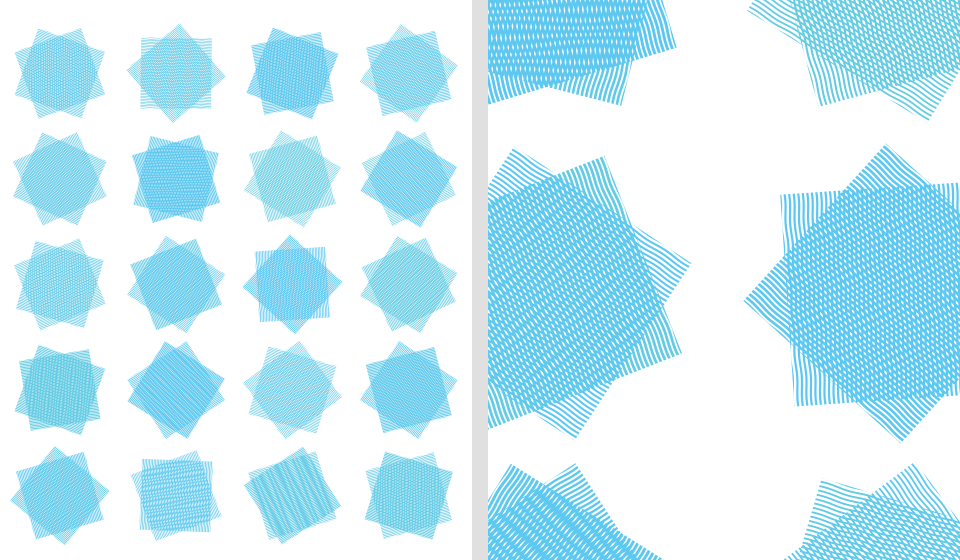
Left: the whole. Right: its middle third, enlarged.
This pattern is drawn by a Shadertoy shader. Its source:

```glsl
// A 4 by 5 array of tiles, each made of two finely hatched squares sharing a centre.
// Every square gets a hashed rotation, ink tint and line weight; the two sets of
// lines overlap into moire bands, averaged from several samples per pixel.

#define GRID vec2(4.0, 5.0)
#define FIRST vec2(0.1068, 0.1150)   // centre of the lower left tile
#define STEP vec2(0.2077, 0.1885)    // distance between tile centres
#define HALF_SIDE 0.0632
#define PITCH 0.0027                 // distance between hatch lines
#define WEIGHT vec2(0.40, 0.66)      // thinnest and heaviest line, in pitches
#define TILT vec2(0.10, 0.80)        // range of the angle between the squares
#define WAVE 0.14                    // line waviness, in pitches
#define TEAL vec3(0.40, 0.80, 0.88)
#define BLUE vec3(0.36, 0.78, 0.95)
#define SAMPLES 3

float hash(vec2 p) {
    vec3 q = fract(vec3(p.xyx) * vec3(0.1031, 0.1030, 0.0973));
    q += dot(q, q.yzx + 33.33);
    return fract((q.x + q.y) * q.z);
}

mat2 rotation(float angle) {
    float c = cos(angle), s = sin(angle);
    return mat2(c, -s, s, c);
}

// Coverage of a hatched square centred on the origin.
float hatchedSquare(vec2 p, float weight, float blur) {
    vec2 d = abs(p) - HALF_SIDE;
    float inside = clamp(0.5 - max(d.x, d.y) / blur, 0.0, 1.0);
    float t = p.y / PITCH + WAVE * sin(p.x * 240.0);
    float fromLine = abs(fract(t) - 0.5) * PITCH;
    float line = clamp((0.5 * weight * PITCH - fromLine) / blur + 0.5, 0.0, 1.0);
    return inside * line;
}

// Colour of the tile that holds this point.
vec3 tileColour(vec2 uv, float blur) {
    vec2 tile = clamp(floor((uv - FIRST) / STEP + 0.5), vec2(0.0), GRID - 1.0);
    vec2 p = uv - FIRST - tile * STEP;
    vec2 seed = tile * 7.0 + 3.0;
    float angle = 6.2832 * hash(seed);
    float tilt = mix(TILT.x, TILT.y, sqrt(hash(seed + 57.0)));
    vec3 colour = vec3(1.0);

    for (int i = 0; i < 2; i++) {
        vec2 layerSeed = seed + float(i) * vec2(41.0, 17.0);
        float heft = hash(layerSeed + 11.0);
        float weight = mix(WEIGHT.x, WEIGHT.y, heft * heft);
        vec3 ink = mix(TEAL, BLUE, hash(layerSeed + 23.0));
        float cover = hatchedSquare(rotation(angle) * p, weight, blur);
        colour = mix(colour, ink, cover);
        angle += tilt;
    }
    return colour;
}

void mainImage(out vec4 fragColor, in vec2 fragCoord) {
    float subPixel = 1.0 / (iResolution.y * float(SAMPLES));
    vec3 sum = vec3(0.0);
    for (int y = 0; y < SAMPLES; y++) {
        for (int x = 0; x < SAMPLES; x++) {
            vec2 offset = (vec2(x, y) + 0.5) / float(SAMPLES) - 0.5;
            sum += tileColour((fragCoord + offset) / iResolution.y, subPixel);
        }
    }
    fragColor = vec4(sum / float(SAMPLES * SAMPLES), 1.0);
}
```
